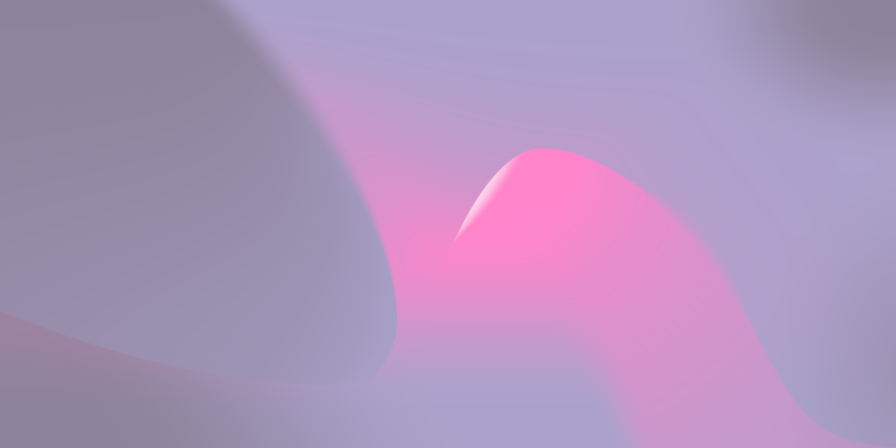
Write a WebGL 2 fragment shader that draws this background.

```glsl
#version 300 es
precision highp float;
// Soft lavender folds with a glowing pink ridge and a pale crescent highlight.

#define GREY vec3(0.555, 0.515, 0.610)
#define LAVENDER vec3(0.670, 0.635, 0.795)
#define PINK vec3(1.000, 0.520, 0.795)
#define GLEAM vec3(0.980, 0.890, 0.940)
#define CREST vec2(1.211, 0.669)
#define GLOW_CENTRE vec2(1.003, 0.440)
#define GLOW_AXIS vec2(-0.597, 0.802)

uniform vec2 u_resolution;
out vec4 fragColor;

// Rounded version of max(x, 0)
float softPositive(float x) {
    return 0.5 * (x + sqrt(x * x + 0.0008));
}

// Height of the pink ridge: a parabola on the left, a long slope on the right
float ridgeHeight(float x) {
    float u = x - CREST.x;
    if (u < 0.0) return CREST.y - 5.3 * u * u;
    float shoulder = 0.2 * smoothstep(0.0, 0.5, u);
    return CREST.y - shoulder - 0.47 / (1.0 + exp(-16.0 * (u - 0.487)));
}

// Approximate distance below the ridge line
float ridgeDepth(vec2 p) {
    float e = 0.002;
    float slope = (ridgeHeight(p.x + e) - ridgeHeight(p.x - e)) / (2.0 * e);
    return (ridgeHeight(p.x) - p.y) / sqrt(1.0 + slope * slope);
}

// Right and lower borders of the grey sheet
float sheetRight(float y) {
    float t = y - 0.28;
    return 0.886 - t * t * (t > 0.0 ? 1.25 / (1.0 + 0.85 * t) : 3.5);
}

float sheetBottom(float x) {
    float u = x - 0.72;
    return 0.142 + 0.42 * u * u / (1.0 + 0.45 * abs(u));
}

// Lavender ground, darkened toward three corners
vec3 ground(vec2 p) {
    float light = smoothstep(0.25, 1.05, p.x + 0.6 * p.y);
    float topDark = 1.0 - smoothstep(0.08, 0.43, length((p - vec2(1.97, 1.0)) * vec2(0.9, 1.2)));
    float sideDark = 1.0 - smoothstep(0.0, 0.4, length((p - vec2(2.08, 0.18)) * vec2(1.0, 0.8)));
    return mix(GREY, LAVENDER, light * (1.0 - topDark) * (1.0 - 0.5 * sideDark));
}

// Pink haze outside the ridge, stretched along its axis
float hazeAmount(vec2 p, float rise) {
    vec2 q = p - GLOW_CENTRE;
    float along = softPositive(dot(q, GLOW_AXIS));
    float across = softPositive(dot(q, vec2(GLOW_AXIS.y, -GLOW_AXIS.x)));
    float fade = 2.9 * along + 3.2 * across + 2.5 * across * across + 10.0 * along * across;
    return rise * exp(-fade) * (1.0 - smoothstep(0.75, 1.0, p.y));
}

// Pink inside the ridge, split by a soft slanted fold
float bodyAmount(vec2 p, float rise) {
    float crest = exp(-1.7 * max(distance(p, CREST - vec2(0.01, 0.05)) - 0.08, 0.0));
    float softness = 0.05 + 0.12 * p.y;
    float fold = smoothstep(-softness, softness, p.x - 1.42 + 0.41 * p.y);
    return mix(rise, crest, fold);
}

void main() {
    vec2 p = gl_FragCoord.xy / u_resolution * vec2(2.0, 1.0);
    float pixel = 1.0 / u_resolution.y;

    // Ridge and haze
    float rise = smoothstep(0.08, 0.5, p.y);
    float depth = ridgeDepth(p);
    float blur = smoothstep(1.38, 1.54, p.x) * (1.0 - smoothstep(1.6, 1.7, p.x));
    float width = pixel + 0.022 * blur + 0.08 * (1.0 - smoothstep(0.92, 1.02, p.x));
    float inside = smoothstep(-width, width, depth);
    float pink = mix(hazeAmount(p, rise), bodyAmount(p, rise), inside);
    vec3 color = mix(ground(p), PINK, pink);

    // Crescent highlight on the rising side
    float t = clamp((p.y - 0.46) / 0.205, 0.0, 1.0);
    float crescent = sin(3.14159 * t);
    float gleam = 1.0 - smoothstep(0.0, 0.004 + 0.036 * crescent, depth);
    gleam *= inside * sqrt(max(crescent, 0.0)) * (1.0 - smoothstep(1.12, 1.19, p.x));
    color = mix(color, GLEAM, 0.85 * gleam);

    // Grey sheet, lighter toward its right border
    float gap = sheetRight(p.y) - p.x;
    float rightBlur = pixel + 0.065 * smoothstep(0.28, 1.0, p.y);
    float sheet = smoothstep(-rightBlur, 0.6 * rightBlur, gap);
    sheet *= smoothstep(-pixel, pixel, p.y - sheetBottom(p.x));
    float low = 1.0 - smoothstep(0.15, 1.0, p.y);
    float rim = exp(-9.0 * max(gap, 0.0)) * (1.0 - smoothstep(0.6, 1.0, p.y));
    float light = clamp(0.5 * low * (0.65 + 0.6 * p.x) + 0.42 * rim, 0.0, 0.9);
    color = mix(color, mix(GREY, LAVENDER, light), sheet);

    fragColor = vec4(color, 1.0);
}
```
